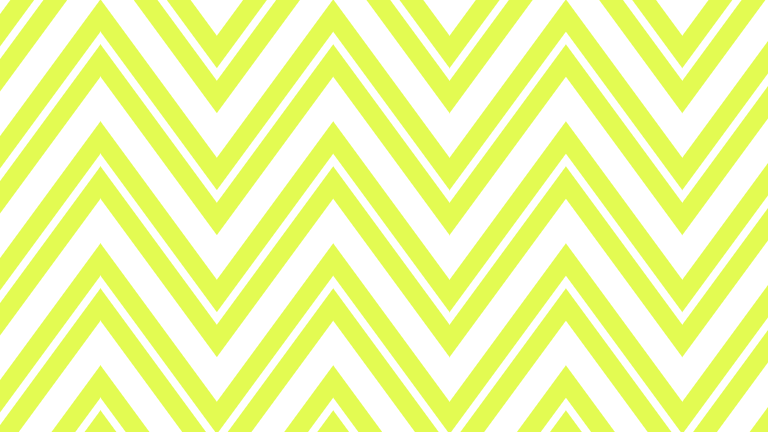
This pattern is drawn by a Shadertoy shader. Its source:

```glsl
// Vertical offset of the zigzag at x, 0 on each peak and growing towards the valleys
float zigzag(float x) {
    float period = 0.5387;
    float fromPeak = abs(mod(x - 0.7713 + 0.5 * period, period) - 0.5 * period);
    return 1.3614 * fromPeak;
}

// Signed distance to the paired chevron bands, negative inside a band
float chevronPairs(vec2 p) {
    float period = 0.2824;
    float depth = 1.0 - p.y - zigzag(p.x) - 0.088;
    float fromPairCentre = abs(mod(depth + 0.5 * period, period) - 0.5 * period);
    float vertical = abs(fromPairCentre - 0.0521) - 0.0375;
    // Turn the vertical distance into one across the slanted band
    return vertical / length(vec2(1.0, 1.3614));
}

void mainImage(out vec4 fragColor, in vec2 fragCoord) {
    vec2 p = fragCoord / iResolution.y;
    vec3 white = vec3(1.0);
    vec3 lime = vec3(0.89, 0.985, 0.32);

    // Smooth each edge over about one pixel
    float coverage = clamp(0.5 - chevronPairs(p) * iResolution.y, 0.0, 1.0);
    fragColor = vec4(mix(white, lime, coverage), 1.0);
}
```
